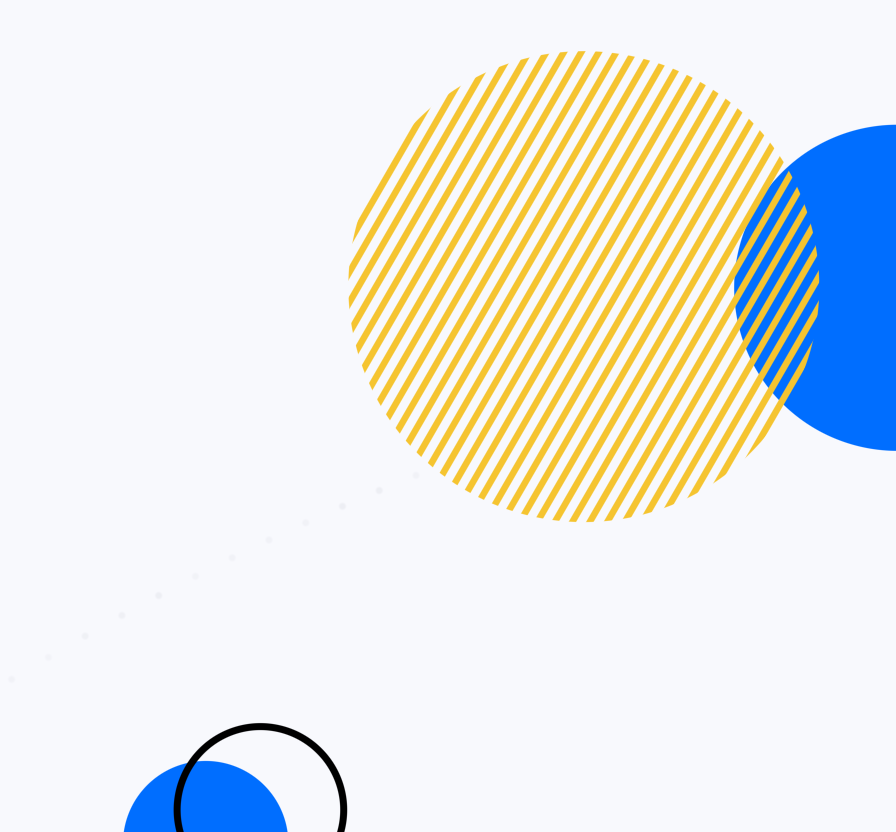
Give the GLSL for this background, as a Shadertoy shader.

```glsl
const vec3 PAPER  = vec3(0.973, 0.976, 0.994);
const vec3 BLUE   = vec3(0.0, 0.43, 1.0);
const vec3 YELLOW = vec3(0.96, 0.77, 0.19);
const vec3 INK    = vec3(0.0);
const vec3 DOT    = vec3(0.925, 0.93, 0.95);
const int DOT_COUNT = 12;

float hash(float n) {
    return fract(sin(n * 12.9898) * 43758.5453);
}

// Coverage of a signed distance, with an edge of the given width
float cover(float dist, float edge) {
    return 1.0 - smoothstep(-0.5 * edge, 0.5 * edge, dist);
}

float discDist(vec2 p, vec2 center, float radius) {
    return length(p - center) - radius;
}

float ringDist(vec2 p, vec2 center, float radius, float halfWidth) {
    return abs(discDist(p, center, radius)) - halfWidth;
}

// Distance to parallel bands through an anchor point
float stripeDist(vec2 p, vec2 anchor, float angle, float period, float halfWidth) {
    float across = dot(p - anchor, vec2(sin(angle), -cos(angle)));
    return abs(mod(across + 0.5 * period, period) - 0.5 * period) - halfWidth;
}

// Faint dots along a gently bowed path
float dotTrail(vec2 p, vec2 start, vec2 end, float bow, float radius, float edge) {
    float mask = 0.0;
    for (int i = 0; i < DOT_COUNT; i++) {
        float t = float(i) / float(DOT_COUNT - 1);
        vec2 center = mix(start, end, t) + vec2(0.0, bow * t * (1.0 - t));
        float strength = mix(0.4, 1.0, hash(float(i) + 1.0));
        mask = max(mask, strength * cover(discDist(p, center, radius), edge));
    }
    return mask;
}

void mainImage(out vec4 fragColor, in vec2 fragCoord) {
    // Canvas height is one unit
    vec2 p = fragCoord / iResolution.y;
    float edge = 1.5 / iResolution.y;

    vec3 color = PAPER;

    // Dotted trail
    float trail = dotTrail(p, vec2(0.014, 0.1835), vec2(0.5, 0.4286), 0.05, 0.004, 2.0 * edge);
    color = mix(color, DOT, trail);

    // Solid discs
    color = mix(color, BLUE, cover(discDist(p, vec2(1.0784, 0.6541), 0.196), edge));
    color = mix(color, BLUE, cover(discDist(p, vec2(0.2472, -0.014), 0.0994), edge));

    // Striped disc, its gaps left open
    float disc = cover(discDist(p, vec2(0.7017, 0.6555), 0.283), edge);
    float bands = cover(stripeDist(p, vec2(0.6709, 0.3796), radians(60.0), 0.0182, 0.0039), edge);
    color = mix(color, YELLOW, disc * bands);

    // Outlined ring
    color = mix(color, INK, cover(ringDist(p, vec2(0.313, 0.0266), 0.1001, 0.0042), edge));

    fragColor = vec4(color, 1.0);
}
```
